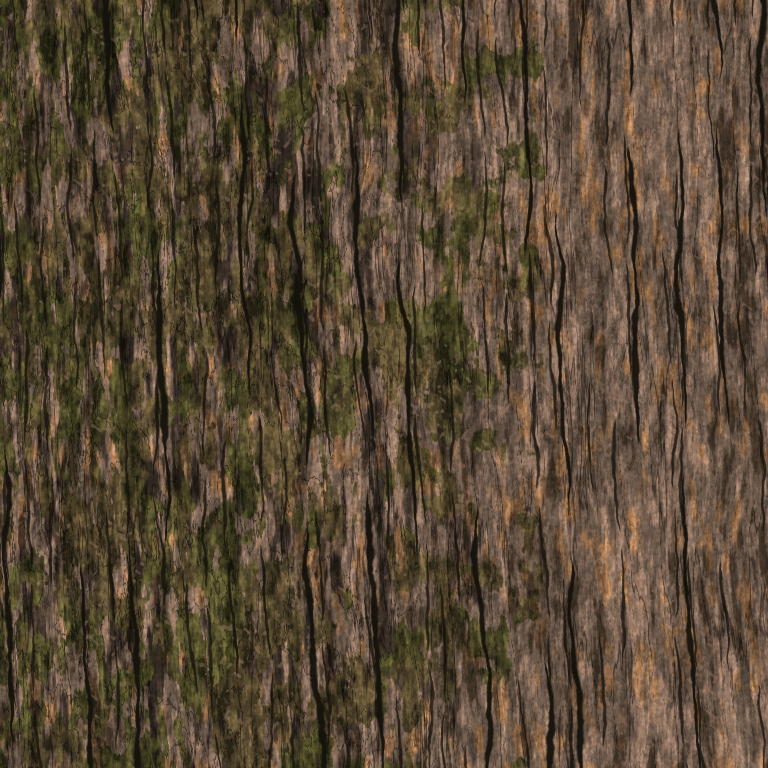
Write a WebGL 2 fragment shader that draws this texture.

```glsl
#version 300 es
precision highp float;
// Weathered, cracked wood grain with moss spreading from the left side.

uniform vec2 u_resolution;
out vec4 fragColor;

const vec3 DARK_WOOD = vec3(0.26, 0.205, 0.155);
const vec3 GREY_WOOD = vec3(0.425, 0.35, 0.295);
const vec3 PALE_WOOD = vec3(0.58, 0.465, 0.39);
const vec3 RUST = vec3(0.58, 0.41, 0.26);
const vec3 DARK_MOSS = vec3(0.14, 0.125, 0.07);
const vec3 OLIVE_MOSS = vec3(0.275, 0.235, 0.14);
const vec3 LIGHT_MOSS = vec3(0.41, 0.35, 0.21);
const vec3 CRACK = vec3(0.075, 0.065, 0.045);

float hash(vec2 p) {
    return fract(sin(dot(p, vec2(127.1, 311.7))) * 43758.545);
}

float noise(vec2 p) {
    vec2 cell = floor(p);
    vec2 f = fract(p);
    f = f * f * (3.0 - 2.0 * f);
    float low = mix(hash(cell), hash(cell + vec2(1, 0)), f.x);
    float high = mix(hash(cell + vec2(0, 1)), hash(cell + vec2(1, 1)), f.x);
    return mix(low, high, f.y);
}

float fbm(vec2 p) {
    float sum = 0.0;
    float weight = 0.516;
    for (int i = 0; i < 5; i++) {
        sum += weight * noise(p);
        p = p * 2.03 + vec2(17.3, 9.1);
        weight *= 0.5;
    }
    return sum;
}

// Long strands mixed with short splinters, centred on 0.5.
float fibreHeight(vec2 p) {
    float strands = fbm(p * vec2(72.0, 5.0));
    float splinters = fbm(p * vec2(105.0, 30.0) + 31.0);
    return 0.5 + 1.6 * (mix(strands, splinters, 0.5) - 0.5);
}

// Thin dark outline along the middle contour of a noise field.
float contour(vec2 p, float width) {
    return 1.0 - smoothstep(0.0, width, abs(fbm(p) - 0.5));
}

// Tapered vertical splits, one chain of segments per column.
float cracks(vec2 p, float columns, float rows, float width, float seed) {
    float result = 0.0;
    float column = floor(p.x * columns);
    float ragged = 0.3 + 1.4 * fbm(p * vec2(40.0, 75.0) + seed);
    for (int i = -1; i <= 1; i++) {
        float id = column + float(i);
        float along = p.y * rows + 9.0 * hash(vec2(id, seed));
        float t = fract(along);
        float pick = hash(vec2(id + seed, floor(along)));
        float taper = smoothstep(0.02, 0.3, t) * smoothstep(0.98, 0.75, t) * step(0.35, pick);
        float wander = 0.022 * (fbm(vec2(p.y * 11.0, id * 5.7 + seed)) - 0.5);
        float centre = (id + 0.2 + 0.6 * hash(vec2(seed, id))) / columns + wander;
        float halfWidth = width * taper * ragged * (0.3 + noise(vec2(p.y * 22.0, id + seed)));
        float line = 1.0 - smoothstep(halfWidth * 0.5, halfWidth + 0.0012, abs(p.x - centre));
        result = max(result, line * smoothstep(0.0, 0.25, taper * ragged));
    }
    return result;
}

vec3 woodColour(vec2 p, float height) {
    vec3 colour = mix(DARK_WOOD, GREY_WOOD, smoothstep(0.22, 0.44, height));
    colour = mix(colour, PALE_WOOD, smoothstep(0.48, 0.72, height));
    float rust = smoothstep(0.55, 0.72, fbm(p * vec2(85.0, 27.0) + 73.0));
    return mix(colour, RUST * (0.55 + 0.9 * height), 0.75 * rust);
}

vec3 mossColour(vec2 p, float height) {
    float tone = 0.6 * fbm(p * vec2(120.0, 65.0) + 11.0) + 0.4 * height;
    vec3 colour = mix(DARK_MOSS, OLIVE_MOSS, smoothstep(0.32, 0.46, tone));
    colour = mix(colour, LIGHT_MOSS, smoothstep(0.48, 0.64, tone));
    float green = smoothstep(0.45, 0.65, fbm(p * vec2(24.0, 12.0) + 5.0));
    return mix(colour, colour * vec3(0.87, 1.0, 0.8), green);
}

// Thick on the left, broken into patches, then ending near a straight edge.
float mossCover(vec2 p, vec2 grain) {
    float patches = fbm(p * vec2(19.0, 24.0) + 41.0);
    float streaks = fbm(grain * vec2(95.0, 22.0) + 23.0);
    float field = mix(patches, streaks, mix(0.6, 0.3, smoothstep(0.35, 0.6, p.x)));
    float level = mix(0.46, 0.55, smoothstep(0.3, 0.6, p.x));
    level += 0.4 * smoothstep(0.705, 0.725, p.x);
    return smoothstep(level - 0.02, level + 0.02, field);
}

void main() {
    vec2 p = gl_FragCoord.xy / u_resolution;

    // Lean and bend the grain
    vec2 grain = p;
    grain.x += 0.035 * p.y + 0.025 * (fbm(p * vec2(6.0, 3.5)) - 0.5);

    // Wood, grime and moss
    float height = fibreHeight(grain);
    float leftSide = 1.0 - smoothstep(0.4, 0.72, p.x);
    vec3 colour = woodColour(grain, height);
    float grime = smoothstep(0.5, 0.66, fbm(grain * vec2(85.0, 16.0) + 57.0));
    colour *= 1.0 - grime * mix(0.15, 0.55, leftSide);
    colour = mix(colour, mossColour(grain, height), 0.85 * mossCover(p, grain));

    // Side-lit relief, splinter outlines and fine grit
    float relief = height - fibreHeight(grain + vec2(0.002, -0.002));
    colour *= 1.0 + clamp(1.1 * relief, -0.4, 0.4);
    float splinterEdge = contour(grain * vec2(62.0, 17.0) + 19.0, 0.022);
    colour *= 1.0 - splinterEdge * mix(0.2, 0.42, leftSide);
    vec2 turned = mat2(0.8, 0.6, -0.6, 0.8) * p;
    colour *= 0.76 + 0.5 * fbm(turned * 230.0);
    float specks = smoothstep(0.76, 0.9, noise(turned * 170.0 + 3.0));
    colour = mix(colour, PALE_WOOD, 0.45 * specks * smoothstep(0.46, 0.62, fbm(p * 13.0)));

    // Hairline seams and deep splits
    colour *= 1.0 - 0.4 * contour(grain * vec2(38.0, 2.6) + 87.0, 0.018);
    float thin = cracks(grain, 30.0, 6.0, 0.0018, 7.0);
    float deep = cracks(grain, 15.0, 2.2, 0.0042, 19.0);
    colour = mix(colour, CRACK, max(0.75 * thin, 0.94 * deep));

    fragColor = vec4(colour, 1.0);
}
```
